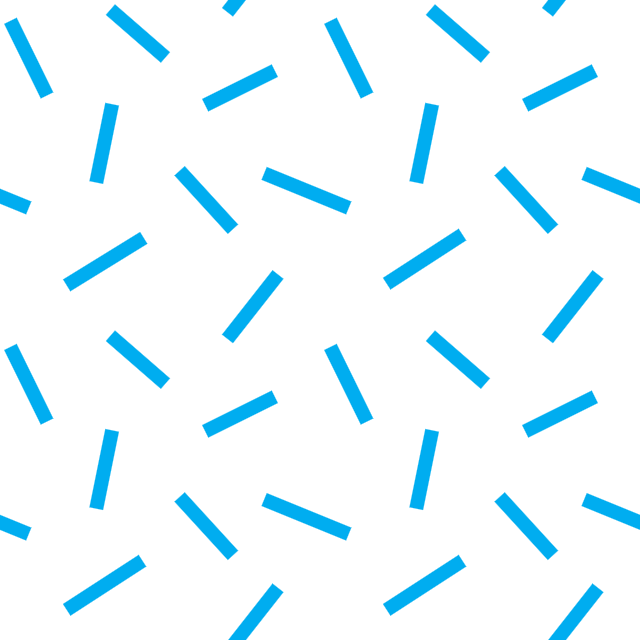
Give the GLSL for this pattern, as a Shadertoy shader.

```glsl
// Scattered confetti bars in flat blue on white, two columns by two rows of a
// group of eight. Each bar is a square-ended box distance function, measured
// on a wrapped unit canvas so that all edges join without a seam.

const vec3 PAPER = vec3(1.0);
const vec3 BLUE = vec3(0.0, 0.68, 0.94);
const float HALF_WIDTH = 0.0109;   // half the bar thickness
const float COLUMN_STEP = 0.5;     // distance between repeats across
const float ROW_STEP = 0.5096;     // distance between repeats down
const float LAST_ROW_STEP = 0.4896; // tighter step of the lowest bar
const float EDGE_SOFTNESS = 1.2;   // edge blend, in pixel widths
const int BAR_COUNT = 8;
const int TILTED_BAR = 6;          // this bar sits flatter in its first repeat
const vec4 TILT = vec4(0.0010, -0.0039, 0.0010, -0.0013);

// Bars of one group: centre (xy) and half-length vector (zw)
const vec4 BARS[BAR_COUNT] = vec4[BAR_COUNT](
    vec4(0.0449, 0.9092, 0.0286, -0.0583),
    vec4(0.2155, 0.9476, 0.0430, -0.0374),
    vec4(0.3750, 0.8626, 0.0544, 0.0270),
    vec4(0.1628, 0.7760, 0.0124, 0.0612),
    vec4(0.3223, 0.6875, 0.0417, -0.0456),
    vec4(0.4788, 0.7021, 0.0661, -0.0270),
    vec4(0.1634, 0.5951, 0.0592, 0.0384),
    vec4(0.3949, 0.5208, 0.0395, 0.0503));

// Shortest offset on a canvas that wraps at 0 and 1
vec2 wrapOffset(vec2 offset) {
    return offset - floor(offset + 0.5);
}

// Signed distance to a square-ended bar centred on the origin
float barDistance(vec2 p, vec2 halfVector) {
    float halfLength = length(halfVector);
    vec2 axis = halfVector / halfLength;
    vec2 local = vec2(dot(p, axis), dot(p, vec2(-axis.y, axis.x)));
    vec2 q = abs(local) - vec2(halfLength, HALF_WIDTH);
    return length(max(q, 0.0)) + min(max(q.x, q.y), 0.0);
}

// Distance to the nearest bar over all repeats
float confettiDistance(vec2 p) {
    float nearest = 1.0;
    for (int i = 0; i < BAR_COUNT; i++) {
        float rowStep = i == BAR_COUNT - 1 ? LAST_ROW_STEP : ROW_STEP;
        for (int row = 0; row < 2; row++) {
            for (int column = 0; column < 2; column++) {
                vec4 bar = BARS[i];
                if (i == TILTED_BAR && row + column == 0) bar += TILT;
                vec2 shift = vec2(float(column) * COLUMN_STEP, -float(row) * rowStep);
                vec2 offset = wrapOffset(p - bar.xy - shift);
                nearest = min(nearest, barDistance(offset, bar.zw));
            }
        }
    }
    return nearest;
}

void mainImage(out vec4 fragColor, in vec2 fragCoord) {
    vec2 uv = fragCoord / iResolution.xy;
    float edge = EDGE_SOFTNESS / min(iResolution.x, iResolution.y);
    float coverage = clamp(0.5 - confettiDistance(uv) / edge, 0.0, 1.0);
    fragColor = vec4(mix(PAPER, BLUE, coverage), 1.0);
}
```
